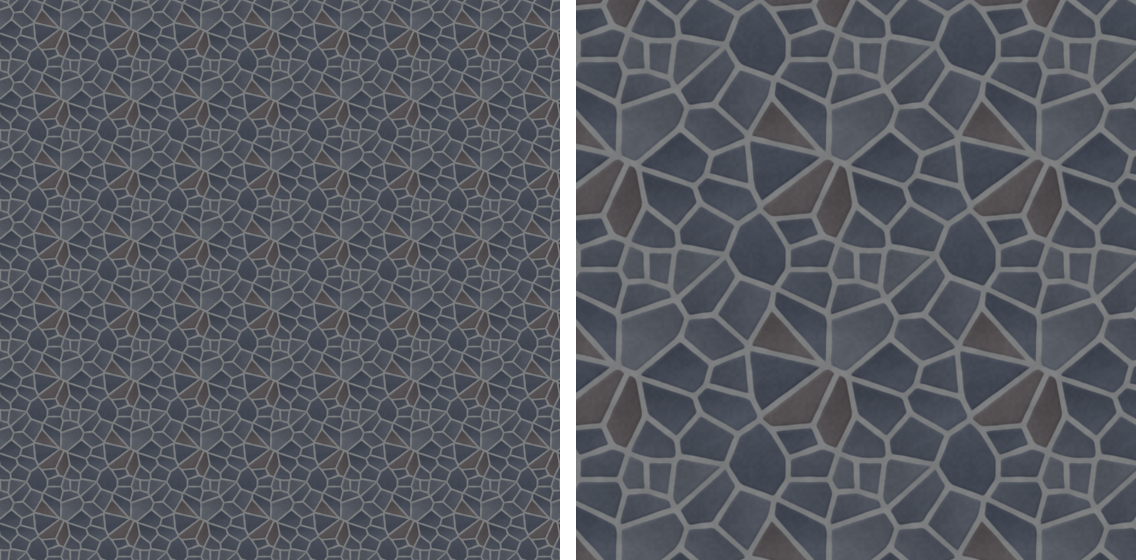
Left: the whole. Right: its middle third, enlarged.
Reproduce this texture procedurally as a Shadertoy shader.

```glsl
// Crazy paving of slate-blue and brown stones in pale mortar, as one repeating tile.

const float TILES = 8.0;            // repeats across and down
const float GRID = 6.0;             // candidate stones along one tile side
const float MISSING = 0.28;         // share of empty sites, which enlarges neighbours
const float JITTER = 0.86;          // scatter of the stones, in grid cells
const float BROWN_SHARE = 0.22;
const float MORTAR_HALF = 0.078;    // half the joint width, in grid cells
const float ROUNDING = 0.07;        // corner softness of the stones
const float BEVEL = 0.11;           // width of the shaded stone edge
const float BEVEL_SHADE = 0.035;
const float SLOPE_SHADE = 0.035;    // gradient across a stone
const float GRAIN_CELLS = 64.0;     // grain specks along one tile side
const float GRAIN = 0.022;
const vec2 LIGHT = vec2(-0.45, 0.89);
const vec3 SLATE_DARK = vec3(0.262, 0.284, 0.328);
const vec3 SLATE_PALE = vec3(0.322, 0.338, 0.372);
const vec3 BROWN = vec3(0.325, 0.306, 0.315);
const vec3 MORTAR = vec3(0.480, 0.488, 0.492);

// Integer hash giving three values from 0 to 1.
vec3 hash3(vec2 cell, uint seed) {
    uvec3 v = uvec3(uvec2(cell), seed) * 1664525u + 1013904223u;
    v.x += v.y * v.z; v.y += v.z * v.x; v.z += v.x * v.y;
    v ^= v >> 16u;
    v.x += v.y * v.z; v.y += v.z * v.x; v.z += v.x * v.y;
    return vec3(v >> 8u) / 16777216.0;
}

// Stone centre in xy; z tells whether the site is occupied.
vec3 stoneSite(vec2 cell) {
    vec3 h = hash3(mod(cell, GRID), 7u);
    return vec3(cell + 0.5 + JITTER * (h.xy - 0.5), step(MISSING, h.z));
}

float smoothMin(float a, float b, float k) {
    float h = max(k - abs(a - b), 0.0) / k;
    return min(a, b) - 0.25 * h * h * k;
}

// Periodic value noise from 0 to 1.
float noise(vec2 p, float period, uint seed) {
    vec2 i = floor(p), f = fract(p);
    f = f * f * (3.0 - 2.0 * f);
    float a = hash3(mod(i, period), seed).x;
    float b = hash3(mod(i + vec2(1, 0), period), seed).x;
    float c = hash3(mod(i + vec2(0, 1), period), seed).x;
    float d = hash3(mod(i + vec2(1, 1), period), seed).x;
    return mix(mix(a, b, f.x), mix(c, d, f.x), f.y);
}

void mainImage(out vec4 fragColor, in vec2 fragCoord) {
    vec2 tileUV = fragCoord / iResolution.y * TILES;
    vec2 p = fract(tileUV) * GRID;
    float pixel = TILES * GRID / iResolution.y;
    vec2 base = floor(p);

    // Nearest stone
    vec2 stoneCell = base, centre = p;
    float nearest = 1e3;
    for (int y = -2; y <= 2; y++)
    for (int x = -2; x <= 2; x++) {
        vec2 cell = base + vec2(x, y);
        vec3 site = stoneSite(cell);
        float dist = length(site.xy - p);
        if (site.z > 0.5 && dist < nearest) {
            nearest = dist;
            centre = site.xy;
            stoneCell = cell;
        }
    }

    // Distance to the joint, and the direction facing it
    float edge = 8.0, closest = 8.0;
    vec2 facing = vec2(0.0, 1.0);
    for (int y = -2; y <= 2; y++)
    for (int x = -2; x <= 2; x++) {
        vec3 site = stoneSite(base + vec2(x, y));
        vec2 across = site.xy - centre;
        if (site.z < 0.5 || dot(across, across) < 1e-4) continue;
        vec2 normal = normalize(across);
        float dist = dot(0.5 * (centre + site.xy) - p, normal);
        edge = smoothMin(edge, dist, ROUNDING);
        if (dist < closest) { closest = dist; facing = normal; }
    }

    // Stone colour with a slope and a shaded bevel
    vec3 traits = hash3(mod(stoneCell, GRID), 19u);
    vec3 stone = mix(SLATE_DARK, SLATE_PALE, traits.y * traits.y);
    if (traits.x < BROWN_SHARE) stone = BROWN * mix(0.92, 1.08, traits.y);
    float angle = 6.2832 * traits.z;
    vec2 slope = vec2(cos(angle), sin(angle)) - 0.5 * LIGHT;
    stone += SLOPE_SHADE * clamp(dot(p - centre, slope), -1.0, 1.0);
    float bevel = 1.0 - smoothstep(0.0, BEVEL, edge - MORTAR_HALF);
    stone += BEVEL_SHADE * bevel * dot(facing, LIGHT);

    // Grain and soft mottling
    float speck = noise(p / GRID * GRAIN_CELLS, GRAIN_CELLS, 31u) - 0.5;
    float mottle = noise(p * 3.0, GRID * 3.0, 43u) - 0.5;
    stone += GRAIN * (speck + 0.7 * mottle);
    vec3 joint = MORTAR + GRAIN * (speck + 1.5 * mottle);

    // Joint between the stones
    float width = MORTAR_HALF + 0.02 * mottle;
    float soft = max(0.75 * pixel, 0.03);
    vec3 color = mix(joint, stone, smoothstep(-soft, soft, edge - width));
    fragColor = vec4(color, 1.0);
}
```
